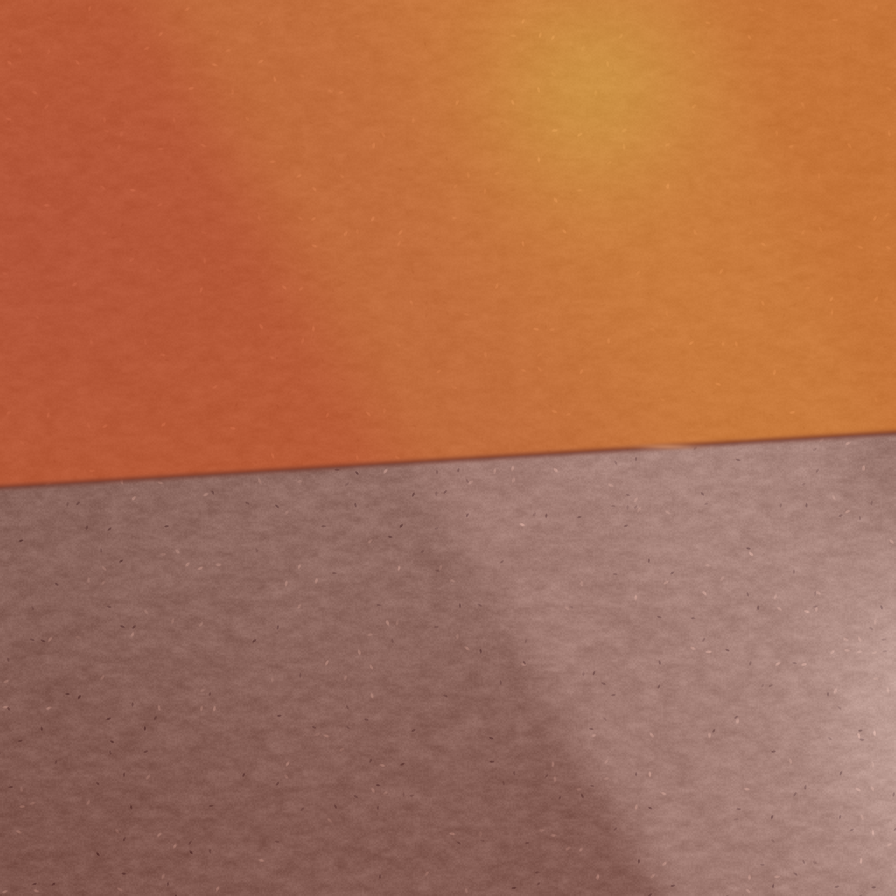
This texture is drawn by a WebGL 2 fragment shader. Its source:

```glsl
#version 300 es
precision highp float;
// Orange card above mauve paper, crossed by a soft slanted shadow and a warm glow.
uniform vec2 u_resolution;
out vec4 fragColor;

float hash(vec2 p) {
  vec3 q = fract(vec3(p.xyx) * 0.1031);
  q += dot(q, q.yzx + 33.33);
  return fract((q.x + q.y) * q.z);
}

float noise(vec2 p) {
  vec2 i = floor(p), f = fract(p);
  f = f * f * (3.0 - 2.0 * f);
  return mix(mix(hash(i), hash(i + vec2(1, 0)), f.x),
             mix(hash(i + vec2(0, 1)), hash(i + vec2(1, 1)), f.x), f.y);
}

// Paper grain: octaves stretched along the horizontal fibres, centred on zero
float grain(vec2 p) {
  float sum = 0.0, weight = 0.5;
  vec2 scale = vec2(55.0, 110.0);
  for (int i = 0; i < 3; i++) {
    sum += weight * (noise(p * scale + float(i) * 17.3) - 0.5);
    scale *= 1.9;
    weight *= 0.8;
  }
  return sum;
}

// Sparse short fibres, one candidate in each cell
float flecks(vec2 p, float cells, float density, float seed) {
  vec2 q = p * cells, id = floor(q) + seed;
  vec2 d = fract(q) - 0.3 - 0.4 * vec2(hash(id + 3.1), hash(id + 7.7));
  float a = 6.2832 * hash(id + 11.9);
  d = mat2(cos(a), -sin(a), sin(a), cos(a)) * d;
  float fibre = 1.0 - smoothstep(0.04, 0.14, length(d * vec2(0.5, 1.0)));
  return fibre * step(1.0 - density, hash(id)) * (0.4 + 0.6 * hash(id + 5.3));
}

float blob(vec2 p, vec2 centre, vec2 radius) {
  vec2 d = (p - centre) / radius;
  return exp(-dot(d, d));
}

vec3 orangeCard(vec2 p) {
  float x = p.x - 0.45 + (p.y - 0.505) * 0.52;
  vec3 red = mix(vec3(0.725, 0.36, 0.215), vec3(0.705, 0.335, 0.225),
                 blob(p, vec2(0.0, 0.72), vec2(0.3, 0.25)));
  vec3 amber = mix(vec3(0.755, 0.425, 0.24), vec3(0.79, 0.48, 0.24),
                   smoothstep(0.05, 0.42, x));
  vec3 c = mix(red, amber, smoothstep(-0.09, 0.06, x));
  // Second shadow at the right margin
  float side = p.x - 0.955 + (p.y - 0.59) * 0.43;
  c = mix(c, vec3(0.77, 0.445, 0.215), 0.7 * smoothstep(-0.05, 0.05, side));
  // Yellow glow
  return mix(c, vec3(0.805, 0.57, 0.27), 0.95 * blob(p, vec2(0.665, 0.905), vec2(0.115, 0.125)));
}

vec3 mauvePaper(vec2 p) {
  float x = p.x - 0.456 - (0.479 - p.y) * 0.573;
  vec3 shade = mix(vec3(0.50, 0.34, 0.305), vec3(0.55, 0.405, 0.37), smoothstep(0.0, 0.45, p.y));
  shade += 0.03 * smoothstep(0.0, 0.4, p.x) - 0.012;
  vec3 lit = mix(vec3(0.625, 0.475, 0.44), vec3(0.66, 0.52, 0.485), smoothstep(0.0, 0.35, x));
  vec3 c = mix(shade, lit, smoothstep(-0.025, 0.045, x));
  c += vec3(0.09, 0.10, 0.10) * blob(p, vec2(1.02, 0.21), vec2(0.1, 0.17));
  return c - 0.07 * blob(p, vec2(1.02, 0.48), vec2(0.08, 0.09));
}

void main() {
  vec2 p = gl_FragCoord.xy / u_resolution;
  float aa = 1.2 / u_resolution.y;
  float edge = p.y - (0.456 + 0.061 * p.x);
  float onCard = smoothstep(-aa, aa, edge);
  vec3 c = mix(mauvePaper(p), orangeCard(p), onCard);

  // Grain and flecks, stronger on the bare paper
  c += grain(p) * mix(0.085, 0.04, onCard);
  c += (hash(floor(p * 512.0)) - 0.5) * mix(0.03, 0.014, onCard);
  c += vec3(0.13, 0.11, 0.10) * flecks(p, 64.0, 0.08, 2.0) * mix(1.0, 0.45, onCard);
  c -= vec3(0.15, 0.14, 0.12) * flecks(p + 0.37, 80.0, 0.06, 91.0) * mix(1.0, 0.15, onCard);

  // Dark cut line with a short bright glint
  float cut = exp(-pow(edge / 0.0035, 2.0));
  c = mix(c, vec3(0.45, 0.22, 0.17), 0.65 * cut);
  float glint = blob(p, vec2(0.745, 0.5015), vec2(0.03, 0.003));
  c = mix(c, vec3(0.82, 0.57, 0.42), 0.7 * glint);
  fragColor = vec4(clamp(c, 0.0, 1.0), 1.0);
}
```
